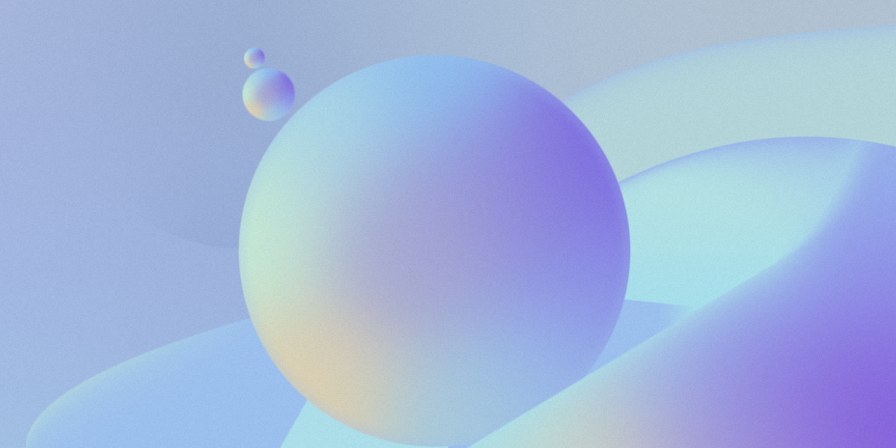
Give the GLSL for this background, as a Shadertoy shader.

```glsl
// Pastel spheres resting among soft folds and a large glowing tube.
// Each surface blends Gaussian colour glows; curves y = f(x) cut the folds,
// and exponential falloffs tint their rims. Units: canvas height = 1.

const vec3 BIG_SPHERE   = vec3(0.970, 0.440, 0.437);  // centre, radius
const vec3 SMALL_SPHERE = vec3(0.600, 0.789, 0.059);
const vec3 TINY_SPHERE  = vec3(0.568, 0.870, 0.0235);

const vec3 SKY_SHADE  = vec3(0.57, 0.65, 0.82);
const vec3 MIST       = vec3(0.70, 0.83, 0.85);
const vec3 AQUA       = vec3(0.67, 0.87, 0.91);
const vec3 PALE_GREEN = vec3(0.70, 0.85, 0.86);
const vec3 SOFT_BLUE  = vec3(0.61, 0.75, 0.93);
const vec3 PERIWINKLE = vec3(0.58, 0.68, 0.92);
const vec3 VIOLET     = vec3(0.52, 0.36, 0.86);
const vec3 SAND       = vec3(0.86, 0.81, 0.69);

const float SKY_GLOW = 0.40;
const float SPHERE_GLOW = 0.45;
const float TUBE_GLOW = 0.20;
const float GRAIN = 0.022;
const float GRAIN_CELLS = 384.0;

float hash(vec2 p) {
    vec3 h = fract(vec3(p.xyx) * 0.1031);
    h += dot(h, h.yzx + 33.33);
    return fract((h.x + h.y) * h.z);
}

// Antialiased coverage of the side where d > 0
float cover(float d) {
    float w = max(fwidth(d), 1e-5);
    return smoothstep(-w, w, d);
}

// Falloff from an edge into its shape
float rim(float d, float width) {
    return exp(-max(d, 0.0) / width);
}

// Adds one weighted colour; rgb / a is the normalised blend
void glow(inout vec4 sum, vec2 offset, float size, vec3 color) {
    sum += vec4(color, 1.0) * exp(-dot(offset, offset) / (size * size));
}

vec3 resolve(vec4 sum) {
    return sum.rgb / max(sum.a, 1e-9);
}

vec3 skyColor(vec2 p) {
    vec4 s = vec4(0.0);
    glow(s, p - vec2(0.0, 1.0), SKY_GLOW, vec3(0.66, 0.72, 0.86));
    glow(s, p - vec2(0.5, 0.8), SKY_GLOW, vec3(0.58, 0.66, 0.81));
    glow(s, p - vec2(1.0, 1.0), SKY_GLOW, vec3(0.66, 0.74, 0.84));
    glow(s, p - vec2(1.6, 1.0), SKY_GLOW, vec3(0.69, 0.76, 0.82));
    glow(s, p - vec2(0.0, 0.5), SKY_GLOW, vec3(0.64, 0.71, 0.89));
    glow(s, p - vec2(0.4, 0.35), SKY_GLOW, vec3(0.62, 0.71, 0.88));
    glow(s, p, SKY_GLOW, vec3(0.63, 0.76, 0.89));
    return resolve(s);
}

vec3 sphereColor(vec2 q) {
    vec4 s = vec4(0.0);
    glow(s, q - vec2(0.0, 1.0), SPHERE_GLOW, vec3(0.55, 0.74, 0.93));
    glow(s, q - vec2(-0.65, 0.75), SPHERE_GLOW, vec3(0.67, 0.84, 0.90));
    glow(s, q - vec2(-1.0, 0.1), SPHERE_GLOW, vec3(0.77, 0.91, 0.83));
    glow(s, q - vec2(-0.65, -0.75), SPHERE_GLOW, SAND);
    glow(s, q - vec2(-0.1, 0.0), SPHERE_GLOW, vec3(0.65, 0.66, 0.82));
    glow(s, q - vec2(0.4, 0.3), SPHERE_GLOW, vec3(0.58, 0.57, 0.85));
    glow(s, q - vec2(0.85, 0.5), SPHERE_GLOW, vec3(0.47, 0.39, 0.88));
    glow(s, q - vec2(0.9, -0.2), SPHERE_GLOW, vec3(0.54, 0.55, 0.90));
    glow(s, q - vec2(0.65, -0.65), SPHERE_GLOW, vec3(0.60, 0.73, 0.91));
    glow(s, q - vec2(0.15, -0.95), SPHERE_GLOW, vec3(0.65, 0.79, 0.86));
    return resolve(s);
}

void drawSphere(inout vec3 color, vec2 p, vec3 ball) {
    vec2 q = (p - ball.xy) / ball.z;
    float r = length(q);
    vec3 surface = sphereColor(q / max(r, 1.0));
    surface = mix(surface, SOFT_BLUE, 0.25 * smoothstep(0.93, 1.0, r));
    color = mix(color, surface, cover(1.0 - r));
}

vec3 tubeColor(vec2 p) {
    vec4 s = vec4(0.0);
    glow(s, p - vec2(1.15, 0.03), TUBE_GLOW, AQUA);
    glow(s, p - vec2(1.33, -0.03), TUBE_GLOW, SAND);
    glow(s, p - vec2(1.48, 0.18), TUBE_GLOW, SOFT_BLUE);
    glow(s, p - vec2(1.60, 0.0), TUBE_GLOW, vec3(0.65, 0.60, 0.83));
    glow(s, p - vec2(1.70, 0.14), TUBE_GLOW, vec3(0.55, 0.47, 0.87));
    glow(s, p - vec2(1.88, 0.16), TUBE_GLOW, VIOLET);
    glow(s, p - vec2(1.73, 0.36), TUBE_GLOW, vec3(0.60, 0.74, 0.93));
    glow(s, p - vec2(2.0, 0.40), TUBE_GLOW, vec3(0.55, 0.54, 0.90));
    glow(s, p - vec2(1.96, 0.62), TUBE_GLOW, vec3(0.59, 0.71, 0.92));
    return resolve(s);
}

void mainImage(out vec4 fragColor, in vec2 fragCoord) {
    vec2 p = fragCoord / iResolution.y;

    // Sky with a faint shaded fold
    vec3 color = skyColor(p);
    float fold = p.y - 0.445 - 1.3 * pow(0.54 - p.x, 2.0);
    float foldFade = smoothstep(0.26, 0.5, p.x) * smoothstep(0.9, 0.6, p.x);
    color = mix(color, SKY_SHADE, 0.6 * foldFade * cover(fold) * rim(fold, 0.14));

    // Lower left mound and the pale wedge beside it
    float mound = 0.41 * sqrt(max(p.x - 0.057, 0.0)) - p.y;
    vec3 moundColor = mix(SOFT_BLUE, PALE_GREEN, 0.8 * rim(mound, 0.045) * smoothstep(0.7, 0.1, p.x));
    color = mix(color, moundColor, cover(mound) * smoothstep(1.2, 0.9, p.x));
    color = mix(color, AQUA, cover(p.x - 0.625 - 0.57 * p.y) * step(p.y, 0.2));

    // Upper right band
    float u = max(2.0 - p.x, 0.0);
    float band = 0.945 - 0.08 * u - 0.3 * pow(u, 3.4) - p.y;
    vec3 bandColor = mix(MIST, vec3(0.63, 0.74, 0.90), 0.75 * rim(band, 0.025));
    color = mix(color, bandColor, cover(band) * step(1.0, p.x));

    // Ring interior with a blue lip, and the low shelf inside it
    float ring = 0.695 - 0.58 * pow(p.x - 1.8, 2.0) - p.y;
    float lip = mix(0.014, 0.11, smoothstep(1.45, 2.0, p.x));
    vec3 ringColor = mix(vec3(0.65, 0.87, 0.92), vec3(0.70, 0.88, 0.89), smoothstep(0.3, 0.58, p.y));
    ringColor = mix(ringColor, PERIWINKLE, 0.85 * rim(ring, lip));
    float shelf = 0.331 - 0.1 * (p.x - 1.4) - p.y;
    ringColor = mix(ringColor, SOFT_BLUE, cover(shelf) * smoothstep(1.57, 1.46, p.x));
    color = mix(color, ringColor, cover(ring) * step(1.0, p.x));

    // Spheres
    drawSphere(color, p, TINY_SPHERE);
    drawSphere(color, p, SMALL_SPHERE);
    drawSphere(color, p, BIG_SPHERE);

    // Foreground tube; its edge softens as it turns into the ring
    float tube = 0.6 * (p.x - 1.042) + 4.0 * pow(max(p.x - 1.72, 0.0), 2.0) - p.y;
    float soft = 0.16 * smoothstep(0.40, 0.58, p.y);
    float tubeMask = mix(cover(tube), smoothstep(-soft - 1e-3, soft + 1e-3, tube), step(0.41, p.y));
    vec3 tubeSurface = mix(tubeColor(p), AQUA, 0.75 * rim(tube, 0.05));
    color = mix(color, tubeSurface, tubeMask * cover(ring));

    // Fine grain
    color += GRAIN * (hash(floor(p * GRAIN_CELLS)) - 0.5);
    fragColor = vec4(clamp(color, 0.0, 1.0), 1.0);
}
```
